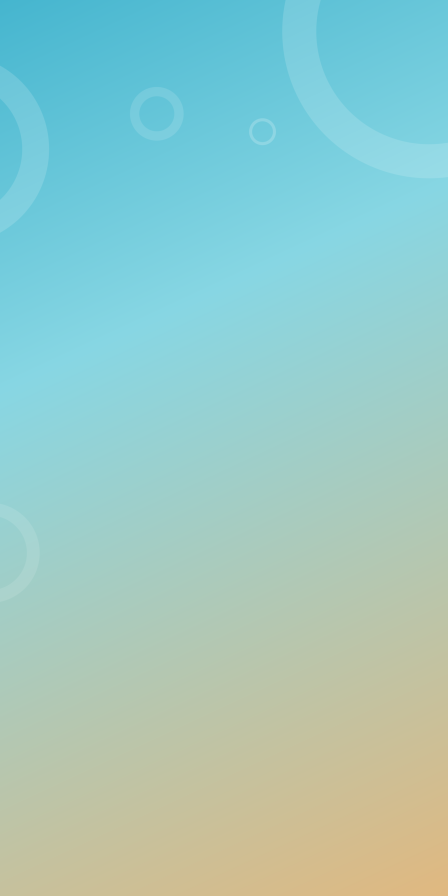
Give the GLSL for this background, as a WebGL 1 fragment shader.

```glsl
precision highp float;

uniform vec2 u_resolution;

// Soft-edged coverage of a circular band
float ring(vec2 p, vec2 center, float radius, float halfWidth) {
    float pixel = 1.0 / u_resolution.x;
    float edge = abs(length(p - center) - radius) - halfWidth;
    return 1.0 - smoothstep(-0.7 * pixel, 0.7 * pixel, edge);
}

// Three-stop slanted gradient, from the upper left to the lower right
vec3 skyToSand(vec2 p) {
    vec2 slope = vec2(0.4226, 0.9063);
    float t = dot(vec2(p.x, 2.0 - p.y), slope) / dot(vec2(1.0, 2.0), slope);
    vec3 deepTeal = vec3(0.27, 0.71, 0.81);
    vec3 paleAqua = vec3(0.53, 0.84, 0.89);
    vec3 warmSand = vec3(0.88, 0.722, 0.50);
    vec3 upper = mix(deepTeal, paleAqua, clamp(t / 0.355, 0.0, 1.0));
    return mix(upper, warmSand, clamp((t - 0.355) / 0.645, 0.0, 1.0));
}

void main() {
    // Canvas is one unit wide and two units high
    vec2 p = gl_FragCoord.xy / u_resolution * vec2(1.0, 2.0);
    vec3 color = skyToSand(p);

    // Translucent white rings
    vec3 white = vec3(1.0);
    color = mix(color, white, 0.15 * ring(p, vec2(0.958, 1.930), 0.290, 0.038));
    color = mix(color, white, 0.15 * ring(p, vec2(-0.104, 1.667), 0.1836, 0.030));
    color = mix(color, white, 0.13 * ring(p, vec2(0.350, 1.746), 0.0495, 0.0104));
    color = mix(color, white, 0.20 * ring(p, vec2(0.586, 1.706), 0.0266, 0.0034));
    color = mix(color, white, 0.11 * ring(p, vec2(-0.0234, 0.766), 0.0977, 0.0143));

    gl_FragColor = vec4(color, 1.0);
}
```
